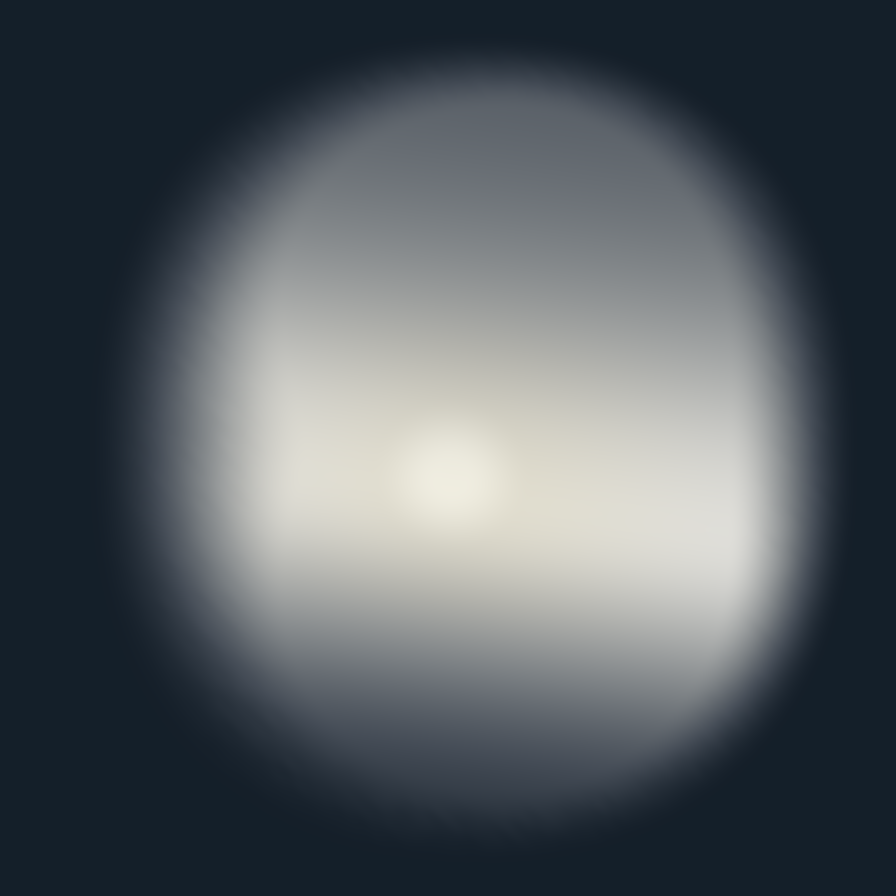
Write a Shadertoy shader that draws this background.

```glsl
// A soft, pale orb on dark navy: a rounded mask whose edge softness varies
// with direction, lit by a tilted bright band and a small warm core.
// Brightness is computed first, then mapped through a colour ramp.

float hash(vec2 p) {
    return fract(sin(dot(p, vec2(127.1, 311.7))) * 43758.5);
}

float valueNoise(vec2 p) {
    vec2 cell = floor(p), f = fract(p);
    f = f * f * (3.0 - 2.0 * f);
    return mix(mix(hash(cell), hash(cell + vec2(1, 0)), f.x),
               mix(hash(cell + vec2(0, 1)), hash(cell + vec2(1, 1)), f.x), f.y);
}

// Coverage of the orb: wide fade on the left, tight on the right and top
float orbMask(vec2 uv) {
    vec2 p = uv - vec2(0.514, 0.499);
    vec2 dir = p / (length(p) + 1e-5);
    vec2 a = pow(abs(p) + 1e-5, vec2(2.3));
    float dist = pow(a.x + a.y, 1.0 / 2.3);
    float inner = 0.2335 + 0.0635 * dir.x + 0.14 * dir.y * dir.y;
    float outer = 0.431 + 0.014 * dir.x + 0.034 * dir.y * dir.y;
    return 1.0 - smoothstep(inner, outer, dist);
}

// Horizontal light band, sloping down to the right, grey above, dark below
float bandLight(vec2 uv) {
    float h = uv.y - 0.447 + 0.14 * (uv.x - 0.52);
    float band = exp(-h * h / (0.22 * 0.22));
    float above = 0.54 - 0.38 * h;
    float ambient = mix(0.17, above, smoothstep(-0.1, 0.1, h));
    return mix(ambient, 0.87, band);
}

vec3 toneRamp(float light, float warmth) {
    vec3 navy = vec3(0.08, 0.12, 0.16);
    vec3 slate = vec3(0.27, 0.30, 0.34);
    vec3 grey = vec3(0.475, 0.495, 0.51);
    vec3 silver = mix(vec3(0.69, 0.70, 0.70), vec3(0.70, 0.695, 0.66), warmth);
    vec3 ivory = mix(vec3(0.87, 0.87, 0.86), vec3(0.88, 0.865, 0.805), warmth);
    vec3 col = mix(navy, slate, clamp((light - 0.12) / 0.18, 0.0, 1.0));
    col = mix(col, grey, clamp((light - 0.30) / 0.19, 0.0, 1.0));
    col = mix(col, silver, clamp((light - 0.49) / 0.21, 0.0, 1.0));
    return mix(col, ivory, clamp((light - 0.70) / 0.17, 0.0, 1.0));
}

void mainImage(out vec4 fragColor, in vec2 fragCoord) {
    vec2 uv = fragCoord / iResolution.xy;
    float mask = orbMask(uv);
    float light = mix(0.12, bandLight(uv), mask);

    // Faint slanted brush marks in the fading rim
    vec2 brush = vec2(uv.x + uv.y, uv.y - uv.x) * vec2(70.0, 28.0);
    light += 0.012 * (valueNoise(brush) - 0.5) * 4.0 * mask * (1.0 - mask);

    // Warm tint in the middle, neutral toward the sides
    vec2 w = (uv - vec2(0.52, 0.47)) / vec2(0.24, 0.25);
    vec3 col = toneRamp(light, exp(-dot(w, w)));

    // Small bright core
    float core = 1.0 - smoothstep(0.015, 0.09, length(uv - vec2(0.504, 0.47)));
    col += vec3(0.06, 0.065, 0.075) * core;

    fragColor = vec4(col, 1.0);
}
```
